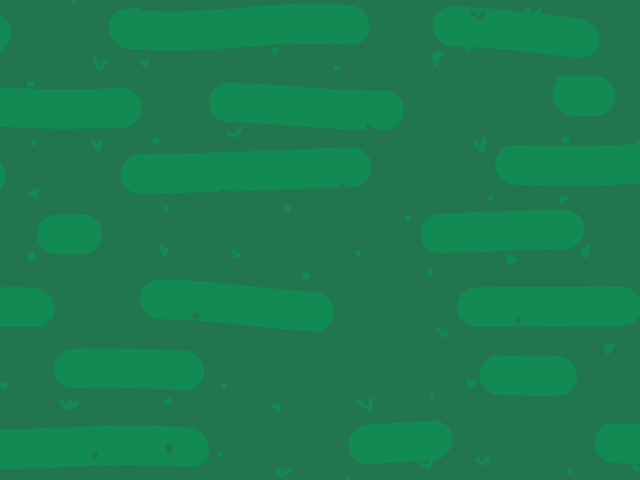
A WebGL 1 fragment shader for this pattern:

```glsl
precision highp float;
// A flat green meadow: rows of wide, round-ended, slightly bent bands in a
// brighter green, strewn with small tufts of grass. Bands and tufts sit in
// jittered grid cells; a tuft takes the colour that contrasts with its ground.

uniform vec2 u_resolution;

float hash(vec2 p) {
  vec3 q = fract(vec3(p.xyx) * vec3(0.1031, 0.1030, 0.0973));
  q += dot(q, q.yzx + 33.33);
  return fract((q.x + q.y) * q.z);
}

// Signed distance to the nearest band; lengths are in canvas heights.
float bandDistance(vec2 p) {
  const float rowHeight = 1.0 / 7.0;
  const float cellWidth = 0.62;
  const float radius = 0.0413;
  float nearest = 1.0;
  for (int i = -1; i <= 1; i++) {
    float row = floor(p.y / rowHeight) + float(i);
    float column = p.x / cellWidth + hash(vec2(row + 20.0, 7.0));
    vec2 id = vec2(floor(column), row) + 30.0;

    float halfLength = mix(0.02, 0.25, pow(hash(id), 1.3));
    float room = 0.5 * cellWidth - halfLength - radius - 0.005;
    vec2 q = vec2((fract(column) - 0.5) * cellWidth, p.y - (row + 0.5) * rowHeight);
    q.x -= (hash(id + 11.0) * 2.0 - 1.0) * room;
    q.y -= (hash(id + 23.0) - 0.5) * 0.035;

    // Slight tilt, and a soft bend that grows with the length
    q.y -= (hash(id + 37.0) - 0.5) * 0.08 * q.x;
    float bend = 0.07 * halfLength * hash(id + 41.0);
    q.y -= bend * sin(q.x * 9.0 + 6.28 * hash(id + 53.0));

    q.x = max(abs(q.x) - halfLength, 0.0);
    nearest = min(nearest, length(q) - radius);
  }
  return nearest;
}

float strokeDistance(vec2 p, vec2 a, vec2 b) {
  vec2 ab = b - a;
  float t = clamp(dot(p - a, ab) / dot(ab, ab), 0.0, 1.0);
  return length(p - a - ab * t) - mix(0.0036, 0.0048, t);
}

// Signed distance to a fan of two or three blades rising from the origin.
float tuftDistance(vec2 p, vec2 id) {
  float size = mix(0.003, 0.031, pow(hash(id + 61.0), 1.2));
  float lean = (hash(id + 67.0) - 0.5) * 0.7;
  float spread = mix(0.25, 0.8, hash(id + 71.0));
  float nearest = 1.0;
  for (int i = -1; i <= 1; i++) {
    float side = float(i);
    vec2 bladeId = id + 83.0 + side * 5.0;
    float angle = lean + side * spread + (hash(bladeId) - 0.5) * 0.3;
    vec2 dir = vec2(sin(angle), cos(angle));
    float reach = size * mix(0.5, 1.0, hash(bladeId + 2.0));
    float start = reach * 0.3 * hash(bladeId + 3.0);
    float blade = strokeDistance(p, dir * start, dir * reach);
    // The middle blade is often missing
    if (i != 0 || hash(id + 97.0) < 0.35) nearest = min(nearest, blade);
  }
  return nearest;
}

void main() {
  vec2 p = gl_FragCoord.xy / u_resolution.y;
  float edge = 0.9 / u_resolution.y;
  vec3 meadow = vec3(0.13, 0.46, 0.31);
  vec3 bright = vec3(0.07, 0.54, 0.33);

  float band = 1.0 - smoothstep(-edge, edge, bandDistance(p));

  // Tufts: one per cell at most, with columns shifted from row to row
  const float cell = 0.14;
  float row = floor(p.y / cell + 0.3);
  float shift = hash(vec2(row + 9.0, 3.0)) * cell;
  vec2 id = vec2(floor((p.x + shift) / cell), row);
  vec2 seed = id + 140.0;
  vec2 jitter = vec2(hash(seed), hash(seed + 17.0)) - 0.5;
  vec2 root = (id + 0.5 + jitter * vec2(0.52, 0.6)) * cell - vec2(shift, 0.3 * cell);
  root.y -= 0.012;

  float tuft = 1.0 - smoothstep(-edge, edge, tuftDistance(p - root, seed));
  tuft *= step(hash(seed + 29.0), 0.66);
  float onBand = step(bandDistance(root + vec2(0.0, 0.01)), 0.0);

  float brightness = mix(band, 1.0 - onBand, tuft);
  gl_FragColor = vec4(mix(meadow, bright, brightness), 1.0);
}
```
